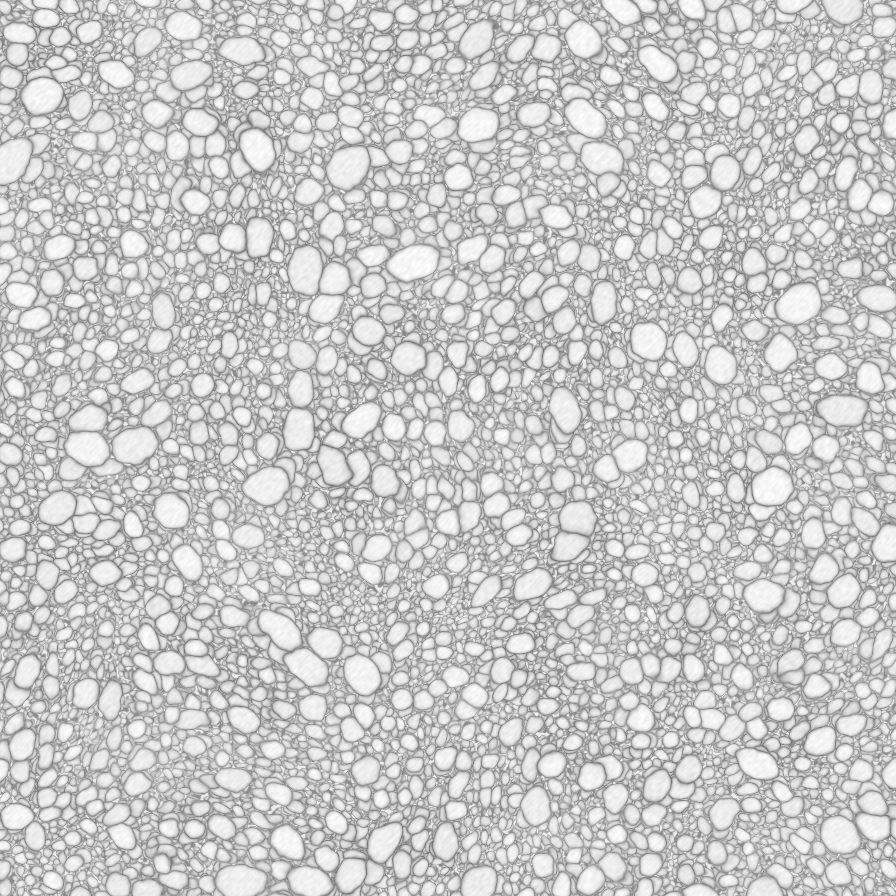
Give the GLSL for this texture map, as a WebGL 1 fragment shader.

```glsl
precision highp float;
// Pencil-toned gravel: packed pebbles of many sizes, fine chips filling the gaps.
uniform vec2 u_resolution;

const int   LAYERS       = 5;       // pebble sizes, coarse to fine
const float COARSE_CELLS = 25.0;    // grid cells across for the largest pebbles
const float SIZE_STEP    = 1.52;    // refinement from one layer to the next
const float COARSE_SHARE = 0.16;    // share of occupied cells, coarsest layer
const float SHARE_STEP   = 0.23;    // added share per finer layer
const float PATCHINESS   = 0.38;    // clustering of pebbles of one size
const float RADIUS_MIN   = 0.35;    // in cells
const float RADIUS_MAX   = 0.60;
const float STRETCH      = 0.26;    // strongest elongation
const float ROUNDING     = 0.15;    // corner softness, relative to the radius
const float EDGE_FALLOFF = 0.0015;  // width of the dark rim, coarsest layer
const float FALLOFF_STEP = 0.89;    // thinner rims on finer layers
const float SHADOW_REACH = 0.004;   // shade that larger pebbles throw on smaller
const float SHADOW_DEPTH = 0.12;
const float BODY_TONE    = 0.97;
const float RIM_TONE     = 0.46;
const float RIM_STEP     = 0.03;    // lighter rims on finer layers
const float CHIP_CELLS   = 185.0;   // finest chips in the gaps
const float CHIP_DARK    = 0.55;
const float CHIP_LIGHT   = 0.93;

float hash(vec2 p) {
  vec3 q = fract(p.xyx * vec3(0.1031, 0.1030, 0.0973));
  q += dot(q, q.yzx + 33.33);
  return fract((q.x + q.y) * q.z);
}

vec2 hash2(vec2 p) {
  return vec2(hash(p), hash(p + 71.7));
}

vec2 gradient(vec2 cell) {
  float a = 6.2832 * hash(cell + 13.5);
  return vec2(cos(a), sin(a));
}

// Gradient noise, about -0.7 to 0.7
float gnoise(vec2 p) {
  vec2 i = floor(p), f = p - i;
  vec2 u = f * f * f * (f * (f * 6.0 - 15.0) + 10.0);
  vec2 e = vec2(1.0, 0.0);
  float low  = mix(dot(gradient(i), f), dot(gradient(i + e), f - e), u.x);
  float high = mix(dot(gradient(i + e.yx), f - e.yx),
                   dot(gradient(i + 1.0), f - 1.0), u.x);
  return mix(low, high, u.y);
}

vec2 bend(vec2 p) {
  return vec2(gnoise(p), gnoise(p + 37.0));
}

float smoothMin(float a, float b, float k) {
  float h = max(k - abs(a - b), 0.0) / k;
  return min(a, b) - 0.25 * h * h * k;
}

// One layer: x = depth inside the nearest pebble, y = its radius, z = its random value
vec3 pebbles(vec2 p, float cells, float share, float flow, float seed) {
  vec2 g = p * cells, base = floor(g);
  float nearest = 4.0, second = 4.0, radius = RADIUS_MIN, id = 0.0;
  for (int y = -1; y <= 1; y++) {
    for (int x = -1; x <= 1; x++) {
      vec2 cell = base + vec2(float(x), float(y));
      vec2 key = cell + seed;
      vec2 center = cell + 0.15 + 0.7 * hash2(key);
      float patchShare = share + PATCHINESS * gnoise(center / cells * 7.0 + seed);
      if (hash(key + 5.3) < patchShare) {
        vec2 rnd = hash2(key + 29.1);
        float r = mix(RADIUS_MIN, RADIUS_MAX, rnd.x);
        float a = flow + 2.2 * (rnd.y - 0.5);
        float s = 1.0 + STRETCH * hash(key + 47.9);
        vec2 d = g - center;
        d = vec2(cos(a) * d.x + sin(a) * d.y, cos(a) * d.y - sin(a) * d.x);
        float f = length(d * vec2(1.0 / s, s)) / r;
        if (f < nearest) {
          second = nearest;
          nearest = f;
          radius = r;
          id = rnd.y;
        } else {
          second = min(second, f);
        }
      }
    }
  }
  float depth = smoothMin(1.0 - nearest, 0.5 * (second - nearest), ROUNDING);
  return vec3(depth * radius / cells, radius / cells, id);
}

void main() {
  vec2 uv = gl_FragCoord.xy / u_resolution.y;
  float pixel = 1.0 / u_resolution.y;

  // Broad swirls shear the packing, small bends make outlines irregular
  vec2 p = uv + 0.035 * bend(uv * 4.0) + 0.0045 * bend(uv * 48.0 + 9.0)
         + 0.0017 * bend(uv * 105.0 + 5.0);
  float flow = 3.0 * gnoise(uv * 2.5 + 20.0) + 0.6;
  float rim = RIM_TONE + 0.14 * gnoise(uv * 9.0 + 55.0);

  // Faint hatching on the stone faces
  vec2 hatch = vec2(uv.x + uv.y, uv.y - uv.x) * vec2(80.0, 220.0);
  float grain = 0.05 * gnoise(hatch) + 0.04 * gnoise(uv * 150.0);

  // Larger pebbles cover smaller ones, which fit into the space left
  float tone = 0.0, open = 1.0, gap = 1.0;
  for (int i = 0; i < LAYERS; i++) {
    float n = float(i);
    float cells = COARSE_CELLS * pow(SIZE_STEP, n);
    vec3 stone = pebbles(p, cells, COARSE_SHARE + SHARE_STEP * n, flow, 17.0 + 131.0 * n);
    float depth = smoothMin(stone.x, gap, ROUNDING * stone.y);
    float inside = smoothstep(-0.7 * pixel, 0.7 * pixel, depth);
    float body = BODY_TONE - 0.05 * stone.z + grain;
    float falloff = EDGE_FALLOFF * pow(FALLOFF_STEP, n);
    float shade = mix(body, rim + RIM_STEP * n, exp(-max(depth, 0.0) / falloff));
    shade *= 1.0 - SHADOW_DEPTH * exp(-max(gap, 0.0) / SHADOW_REACH);
    tone += open * inside * shade;
    open *= 1.0 - inside;
    gap = min(gap, -stone.x);
  }
  float chip = smoothstep(-0.3, 0.25, gnoise(uv * CHIP_CELLS + 3.0));
  tone += open * mix(CHIP_DARK, CHIP_LIGHT, chip);
  gl_FragColor = vec4(vec3(clamp(tone, 0.0, 1.0)), 1.0);
}
```
